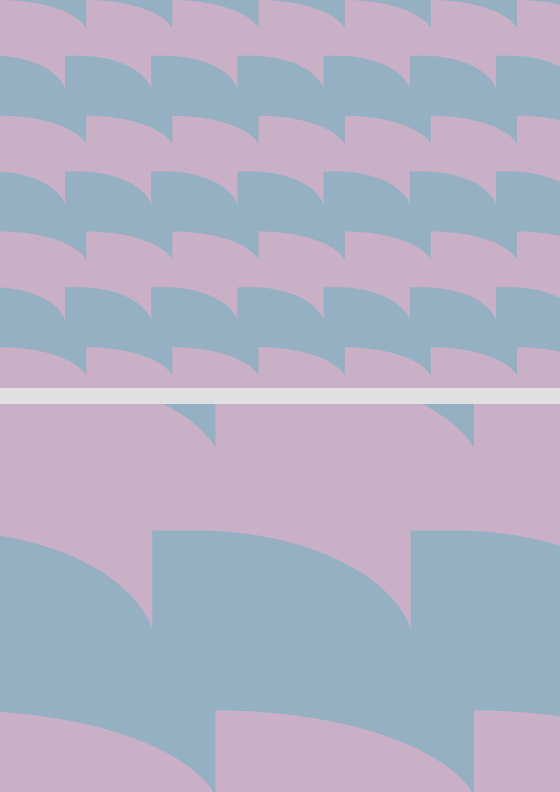
Top, the full canvas; bottom, a detail of the centre.
Write a Shadertoy shader that draws this pattern.

```glsl
const vec3 PINK = vec3(0.79, 0.69, 0.78);
const vec3 BLUE = vec3(0.58, 0.69, 0.76);

// Repeat size, in canvas heights
const vec2 TILE = vec2(0.2221, 0.2983);
const int SAMPLES = 4;

// Drop of an elliptical arc below its flat crest
float arcDrop(float x, float crest, vec2 radii) {
    float u = clamp((x - crest) / radii.x, 0.0, 1.0);
    return radii.y * (1.0 - sqrt(1.0 - u * u));
}

// Sawtooth edge made of one arc per repeat
float scallop(float x, float shift, float crest, vec2 radii) {
    return arcDrop(mod(x - shift, TILE.x), crest, radii);
}

// 1 inside the pink band, 0 in the blue one; p.y points down
float pinkBand(vec2 p) {
    float y = mod(p.y, TILE.y);
    float top = scallop(p.x, 0.0, 0.0, vec2(0.2279, 0.0942));
    float bottom = 0.1437 + scallop(p.x, 0.1676, 0.0377, vec2(0.1883, 0.1055));
    return step(top, y) * step(y, bottom);
}

void mainImage(out vec4 fragColor, in vec2 fragCoord) {
    // Average a grid of subsamples for smooth edges
    float coverage = 0.0;
    for (int i = 0; i < SAMPLES; i++) {
        for (int j = 0; j < SAMPLES; j++) {
            vec2 offset = (vec2(i, j) + 0.5) / float(SAMPLES) - 0.5;
            vec2 p = (fragCoord + offset) / iResolution.y;
            coverage += pinkBand(vec2(p.x, 1.0 - p.y));
        }
    }
    coverage /= float(SAMPLES * SAMPLES);
    fragColor = vec4(mix(BLUE, PINK, coverage), 1.0);
}
```
